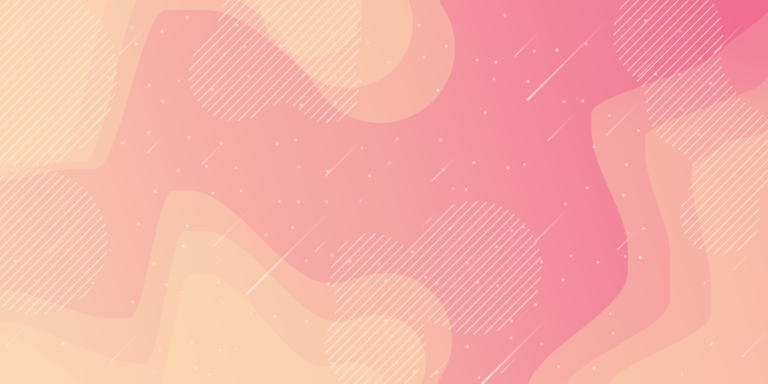
This background is drawn by a WebGL 1 fragment shader. Its source:

```glsl
precision highp float;
// Peach and pink backdrop of layered waves, hatched patches, dots and streaks.

uniform vec2 u_resolution;

#define HATCH_STEP 0.026
#define HATCH_HALF 0.0015
#define HATCH_ALPHA 0.6
#define DOT_CELL 0.075
#define DOT_RADIUS 0.0036
#define DOT_ALPHA 0.65
#define STREAK_CELL 0.26
#define LAYER_ALPHA 0.36
#define SAMPLES 3

const vec3 PEACH = vec3(0.99, 0.87, 0.70);
const vec3 SALMON = vec3(0.965, 0.65, 0.64);
const vec3 ROSE = vec3(0.95, 0.52, 0.60);
const vec3 MAGENTA = vec3(0.94, 0.43, 0.57);

float hash(vec2 p) {
  return fract(sin(dot(p, vec2(12.99, 78.23))) * 43758.5);
}

float cover(float inside) {
  float soft = 0.5 / u_resolution.y;
  return smoothstep(-soft, soft, inside);
}

float smoothMax(float a, float b, float k) {
  float h = max(k - abs(a - b), 0.0) / k;
  return max(a, b) + h * h * k * 0.25;
}

// Positive inside a disc given as centre and radius
float disc(vec2 p, vec3 c) {
  return c.z - length(p - c.xy);
}

float ease(float x, float mid, float reach) {
  return smoothstep(mid - reach, mid + reach, x);
}

// Height of an edge that eases through five levels
float profile(float x, vec4 level, float last, vec4 mid, vec4 reach) {
  float h = mix(level.x, level.y, ease(x, mid.x, reach.x));
  h = mix(h, level.z, ease(x, mid.y, reach.y));
  h = mix(h, level.w, ease(x, mid.z, reach.z));
  return mix(h, last, ease(x, mid.w, reach.w));
}

// Wave growing from an edge, with a round end
float wave(vec2 q, vec4 level, vec4 mid, vec4 reach, vec3 tip) {
  return smoothMax(profile(q.x, level, -0.05, mid, reach) - q.y, disc(q, tip), 0.025);
}

void addLayer(inout vec3 col, float inside, float alpha) {
  col = mix(col, PEACH, alpha * cover(inside));
}

vec3 gradient(vec2 p) {
  float t = p.x * 0.5 + 0.15 * (p.y - 0.5);
  vec3 col = mix(vec3(0.975, 0.78, 0.69), SALMON, smoothstep(-0.1, 0.48, t));
  col = mix(col, ROSE, smoothstep(0.4, 0.86, t));
  return mix(col, MAGENTA, smoothstep(0.8, 1.05, t));
}

void addWaves(inout vec3 col, vec2 p) {
  // Upper left
  vec2 q = vec2(p.x, 1.0 - p.y);
  addLayer(col, wave(q, vec4(0.469, 0.44, 0.026, 0.3), vec4(0.1, 0.34, 0.768, 1.1),
    vec4(0.1, 0.091, 0.234, 0.08), vec3(0.99, 0.125, 0.195)), LAYER_ALPHA);
  addLayer(col, wave(q, vec4(0.45, 0.42, -0.03, 0.21), vec4(0.1, 0.3, 0.735, 1.0),
    vec4(0.1, 0.08, 0.2, 0.08), vec3(0.906, 0.06, 0.169)), LAYER_ALPHA);
  addLayer(col, wave(q, vec4(0.43, 0.4, -0.05, 0.12), vec4(0.08, 0.235, 0.7, 0.88),
    vec4(0.08, 0.08, 0.15, 0.06), vec3(0.812, 0.02, 0.13)), LAYER_ALPHA);
  // Lower left
  addLayer(col, wave(p, vec4(0.245, 0.172, 0.503, 0.262), vec4(0.143, 0.393, 0.677, 1.07),
    vec4(0.143, 0.055, 0.182, 0.13), vec3(1.003, 0.115, 0.174)), LAYER_ALPHA);
  addLayer(col, wave(p, vec4(0.161, 0.052, 0.398, 0.161), vec4(0.188, 0.43, 0.708, 1.03),
    vec4(0.188, 0.05, 0.175, 0.1), vec3(0.984, 0.055, 0.125)), LAYER_ALPHA);
  addLayer(col, wave(p, vec4(0.13, -0.04, 0.286, 0.044), vec4(0.156, 0.447, 0.69, 0.98),
    vec4(0.156, 0.05, 0.156, 0.08), vec3(0.917, -0.042, 0.096)), LAYER_ALPHA);
  // Right side, measured inwards and from the top, fainter near the top
  q = vec2(1.0 - p.y, 2.0 - p.x);
  float alpha = LAYER_ALPHA * mix(1.0, 0.5, smoothstep(0.6, 0.95, p.y));
  addLayer(col, profile(q.x, vec4(-0.02, 0.14, 0.46, 0.365), 0.628,
    vec4(0.08, 0.214, 0.495, 0.865), vec4(0.09, 0.083, 0.16, 0.157)) - q.y, alpha);
  addLayer(col, profile(q.x, vec4(-0.02, 0.06, 0.32, 0.255), 0.53,
    vec4(0.22, 0.29, 0.53, 0.9), vec4(0.05, 0.07, 0.14, 0.12)) - q.y, alpha * 0.75);
  addLayer(col, profile(q.x, vec4(-0.02, 0.1, 0.2, 0.148), 0.42,
    vec4(0.355, 0.4, 0.6, 0.915), vec4(0.02, 0.05, 0.15, 0.1)) - q.y, alpha * 0.8);
}

// Diagonal lines inside soft patches
float hatch(vec2 p) {
  float left = max(disc(p, vec3(0.065, 0.805, 0.24)), disc(p, vec3(0.09, 0.37, 0.19)));
  float top = smoothMax(disc(p, vec3(0.612, 0.805, 0.12)), disc(p, vec3(0.755, 0.92, 0.187)), 0.04);
  top = smoothMax(top, disc(p, vec3(0.85, 0.765, 0.085)), 0.04);
  float low = smoothMax(disc(p, vec3(1.237, 0.302, 0.174)), disc(p, vec3(0.969, 0.284, 0.109)), 0.04);
  low = smoothMax(low, disc(p, vec3(0.977, 0.1, 0.13)), 0.06);
  float right = smoothMax(disc(p, vec3(1.74, 0.91, 0.143)), disc(p, vec3(1.8, 0.727, 0.117)), 0.06);
  right = smoothMax(right, disc(p, vec3(1.914, 0.61, 0.117)), 0.06);
  right = smoothMax(right, disc(p, vec3(1.875, 0.44, 0.104)), 0.06);
  float line = abs(fract((p.x - p.y) / HATCH_STEP) - 0.5) * HATCH_STEP * 0.707;
  return cover(max(max(left, top), max(low, right))) * cover(HATCH_HALF - line);
}

float dots(vec2 p) {
  vec2 cell = floor(p / DOT_CELL);
  vec2 centre = (cell + 0.15 + 0.7 * vec2(hash(cell), hash(cell + 31.0))) * DOT_CELL;
  float spread = 1.0 - smoothstep(0.4, 1.0, abs(p.x - 0.95));
  float shown = step(hash(cell + 67.0), 0.15 + 0.45 * spread);
  return shown * cover(DOT_RADIUS - length(p - centre)) * (0.5 + 0.5 * hash(cell + 9.0));
}

// Line rising to the right, bright at its start
float streak(vec2 p, vec2 start, float len, float width) {
  vec2 d = p - start;
  float along = (d.x + d.y) * 0.707 / len;
  float taper = clamp(1.0 - along, 0.0, 1.0) * step(0.0, along);
  return taper * cover(width * (0.4 + 0.6 * taper) - abs(d.x - d.y) * 0.707);
}

float streaks(vec2 p) {
  vec2 cell = floor(p / STREAK_CELL);
  vec2 start = (cell + 0.5 * vec2(hash(cell + 3.0), hash(cell + 17.0))) * STREAK_CELL;
  float len = STREAK_CELL * mix(0.25, 0.65, hash(cell + 41.0));
  float light = 0.75 * step(hash(cell + 5.0), 0.6) * streak(p, start, len, 0.0018);
  light = max(light, streak(p, vec2(1.372, 0.738), 0.31, 0.003));
  light = max(light, streak(p, vec2(0.643, 0.234), 0.32, 0.003));
  return max(light, streak(p, vec2(1.255, 0.0), 0.25, 0.003));
}

vec3 scene(vec2 p) {
  vec3 col = gradient(p);
  addWaves(col, p);
  col = mix(col, vec3(1.0, 0.95, 0.91), HATCH_ALPHA * hatch(p));
  col = mix(col, vec3(1.0, 0.91, 0.88), 0.75 * streaks(p));
  return mix(col, vec3(1.0, 0.93, 0.93), DOT_ALPHA * dots(p));
}

void main() {
  vec3 sum = vec3(0.0);
  for (int i = 0; i < SAMPLES * SAMPLES; i++) {
    float n = float(i);
    float side = float(SAMPLES);
    vec2 offset = (vec2(mod(n, side), floor(n / side)) + 0.5) / side - 0.5;
    sum += scene((gl_FragCoord.xy + offset) / u_resolution * vec2(2.0, 1.0));
  }
  gl_FragColor = vec4(sum / float(SAMPLES * SAMPLES), 1.0);
}
```
